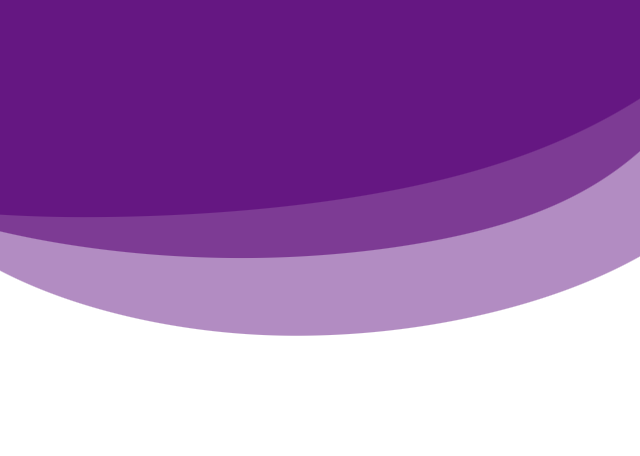
This background is drawn by a Shadertoy shader. Its source:

```glsl
const vec3 PAPER = vec3(1.0);
const vec3 LILAC = vec3(0.70, 0.55, 0.76);
const vec3 VIOLET = vec3(0.49, 0.23, 0.58);
const vec3 PURPLE = vec3(0.398, 0.09, 0.51);

// Height of a bowl-shaped edge: each side rises from the low point
// by a quadratic term (x) plus a steeper term (y) near the canvas border.
float bowlHeight(float x, vec2 low, vec2 leftRise, vec2 rightRise, float steepness) {
    bool onRight = x > low.x;
    float u = onRight ? (x - low.x) / (1.0 - low.x) : (low.x - x) / low.x;
    vec2 rise = onRight ? rightRise : leftRise;
    return low.y + rise.x * u * u + rise.y * pow(u, steepness);
}

// Antialiased coverage of the area above an edge.
float coverAbove(float y, float edge) {
    float d = y - edge;
    return clamp(d / fwidth(d) + 0.5, 0.0, 1.0);
}

void mainImage(out vec4 fragColor, in vec2 fragCoord) {
    vec2 uv = fragCoord / iResolution.xy;

    float lilacEdge = bowlHeight(uv.x, vec2(0.4622, 0.2637),
        vec2(0.130, 0.0128), vec2(0.1557, 0.0183), 6.0);
    float violetEdge = bowlHeight(uv.x, vec2(0.3776, 0.4341),
        vec2(0.0568, 0.0018), vec2(0.1593, 0.0751), 6.0);
    float purpleEdge = bowlHeight(uv.x, vec2(0.1302, 0.5238),
        vec2(0.0055, 0.0), vec2(0.1758, 0.0842), 5.0);

    // Layers from back to front
    vec3 color = mix(PAPER, LILAC, coverAbove(uv.y, lilacEdge));
    color = mix(color, VIOLET, coverAbove(uv.y, violetEdge));
    color = mix(color, PURPLE, coverAbove(uv.y, purpleEdge));

    fragColor = vec4(color, 1.0);
}
```
